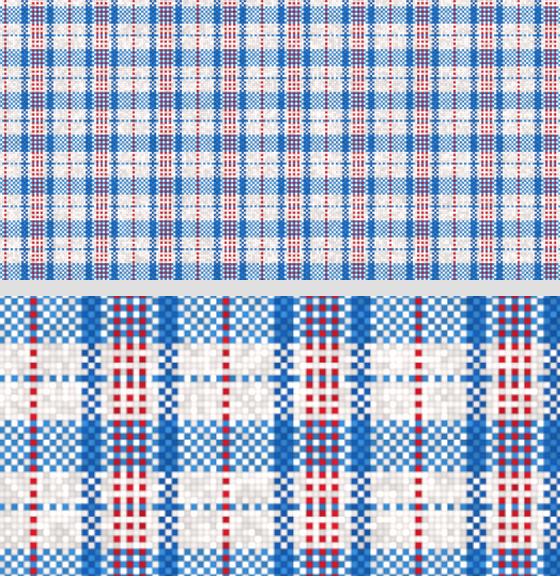
Top: the whole. Bottom: its middle third, enlarged.
Write a WebGL 2 fragment shader that draws this pattern.

```glsl
#version 300 es
precision highp float;
// Plain-weave checked cloth: navy and red warp stripes over blue weft bands on white.

uniform vec2 u_resolution;
out vec4 fragColor;

// Layout, counted in threads
const float THREADS_HIGH = 130.9;   // threads per canvas height
const vec2 REPEAT = vec2(30.0, 20.0);
const vec2 PHASE = vec2(2.0, 3.0);  // first thread of a repeat, from the top left
const float WARP_CENTRE = 15.0;     // mirror axis of the warp repeat
const float BAND_THREADS = 8.0;     // wide weft band
const float LINE_THREAD = 13.0;     // single weft line

// Yarn colours
const vec3 WHITE = vec3(0.965, 0.945, 0.935);
const vec3 NAVY = vec3(0.08, 0.34, 0.67);
const vec3 BLUE = vec3(0.21, 0.54, 0.83);
const vec3 RED = vec3(0.79, 0.08, 0.14);

// Surface
const float WEFT_DIM = 0.06;        // weft lies a little lower than warp
const float EDGE_SHADE = 0.16;      // darkening where a thread dips
const float YARN_VARIATION = 0.05;
const float CELL_VARIATION = 0.16;
const float WEAR = 0.03;
const float WEAR_SIZE = 9.0;        // threads per wear patch
const float SOFTNESS = 0.22;        // fuzz of the yarn edge, in threads
const int SAMPLES = 5;              // per footprint side

float hash(vec2 p) {
    vec3 q = fract(p.xyx * vec3(0.1031, 0.1030, 0.0973));
    q += dot(q, q.yzx + 33.33);
    return fract((q.x + q.y) * q.z);
}

vec2 gradientAt(vec2 p) {
    float angle = 6.2832 * hash(p);
    return vec2(cos(angle), sin(angle));
}

float gradientNoise(vec2 p) {
    vec2 i = floor(p), f = p - i;
    vec2 u = f * f * f * (f * (f * 6.0 - 15.0) + 10.0);
    vec2 e = vec2(1.0, 0.0);
    float low = mix(dot(gradientAt(i), f),
                    dot(gradientAt(i + e), f - e), u.x);
    float high = mix(dot(gradientAt(i + e.yx), f - e.yx),
                     dot(gradientAt(i + 1.0), f - 1.0), u.x);
    return mix(low, high, u.y);
}

// Lone red at the start; navy pair flanking three reds around the axis
vec3 warpColour(float index) {
    float k = mod(index - PHASE.x, REPEAT.x);
    float d = abs(k - WARP_CENTRE);
    if (k < 0.5 || d < 0.5 || abs(d - 2.0) < 0.5) return RED;
    if (d > 4.5 && d < 7.5) return NAVY;
    return WHITE;
}

// One wide band and one single line
vec3 weftColour(float index) {
    float k = mod(index - PHASE.y, REPEAT.y);
    bool dyed = k < BAND_THREADS - 0.5 || abs(k - LINE_THREAD) < 0.5;
    return dyed ? BLUE : WHITE;
}

vec3 cloth(vec2 p) {
    vec2 cell = floor(p);
    vec2 local = 2.0 * (p - cell) - 1.0;
    bool warpOnTop = mod(cell.x + cell.y, 2.0) < 0.5;

    vec3 yarn = warpOnTop ? warpColour(cell.x) : weftColour(cell.y);
    vec2 yarnId = warpOnTop ? vec2(cell.x, 7.0) : vec2(211.0, cell.y);

    // Rounded float of the upper thread, with yarn-to-yarn unevenness
    float shade = 1.0 + 0.4 * EDGE_SHADE;
    shade -= EDGE_SHADE * dot(local * local, vec2(0.6));
    shade -= warpOnTop ? 0.0 : WEFT_DIM;
    shade += YARN_VARIATION * (hash(yarnId) - 0.5);
    shade += CELL_VARIATION * (hash(cell + 17.0) - 0.5);
    return yarn * shade;
}

void main() {
    vec2 threads = gl_FragCoord.xy / u_resolution.y * THREADS_HIGH;
    threads.y = THREADS_HIGH - threads.y;

    // Average over the pixel plus the yarn fuzz
    float footprint = THREADS_HIGH / u_resolution.y + SOFTNESS;
    vec3 colour = vec3(0.0);
    for (int j = 0; j < SAMPLES; j++) {
        for (int i = 0; i < SAMPLES; i++) {
            vec2 offset = (vec2(i, j) + 0.5) / float(SAMPLES) - 0.5;
            colour += cloth(threads + offset * footprint);
        }
    }
    colour /= float(SAMPLES * SAMPLES);

    // Faint uneven wear
    colour *= 1.0 + WEAR * gradientNoise(threads / WEAR_SIZE);
    fragColor = vec4(clamp(colour, 0.0, 1.0), 1.0);
}
```
